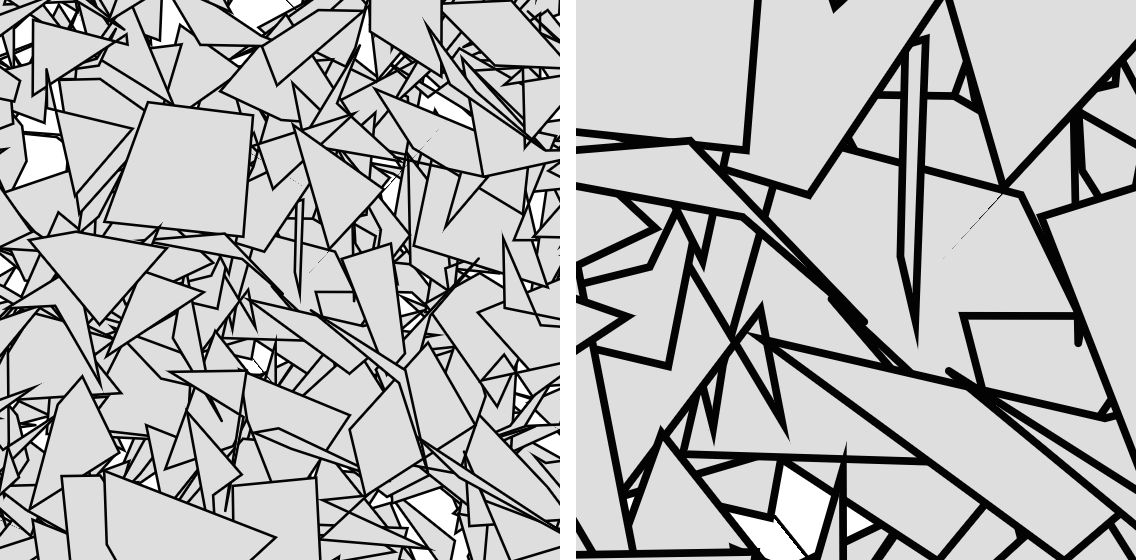
Left, the full canvas; right, a detail of the centre.
This pattern is drawn by a three.js fragment shader. Its source:

```glsl
#define CELL 0.18          // spacing of the scatter grid
#define LAYERS 6           // shards per grid cell
#define CORE 0.052         // offset of each corner before jitter
#define JITTER 0.108       // random shift of each corner
#define HALF_STROKE 0.0023 // half the outline width
#define MITER_LIMIT 8.0    // longest pointed join, in half strokes
#define PAPER vec3(1.0)
#define SHARD vec3(0.87)
#define INK vec3(0.01)

varying vec2 vUv;

vec2 hash2(vec3 p) {
  vec3 q = fract(p * vec3(0.1031, 0.1030, 0.0973) + 0.37);
  q += dot(q, q.yzx + 33.33);
  return fract((q.xx + q.yz) * q.zy);
}

float cross2(vec2 a, vec2 b) {
  return a.x * b.y - a.y * b.x;
}

// Corner i of a shard, jittered enough to give spikes and crossings
vec2 corner(vec2 cell, float layer, float i) {
  float k = mod(i, 4.0);
  vec2 side = vec2(k < 0.5 || k > 2.5 ? 1.0 : -1.0, k < 1.5 ? 1.0 : -1.0);
  vec2 shift = hash2(vec3(cell + 17.0, layer * 7.0 + k + 3.0)) * 2.0 - 1.0;
  return side * CORE + shift * JITTER;
}

float segmentDistance(vec2 p, vec2 a, vec2 b) {
  vec2 e = b - a;
  float t = clamp(dot(p - a, e) / max(dot(e, e), 1e-8), 0.0, 1.0);
  return length(p - a - e * t);
}

// Distance to a pointed join at v, between directions a (in) and b (out)
float miterDistance(vec2 p, vec2 v, vec2 a, vec2 b) {
  vec2 q = p - v;
  float sinHalf = sqrt(max(0.5 + 0.5 * dot(a, b), 0.0));
  sinHalf = sqrt(max(1.0 - (1.0 - sinHalf * sinHalf), 0.0));
  bool pointed = sinHalf * MITER_LIMIT > 1.0 && dot(q, a - b) > 0.0;
  return pointed ? max(abs(cross2(a, q)), abs(cross2(b, q))) : 1.0;
}

// x: distance to the outline, y: 1 inside and -1 outside
vec2 shardField(vec2 p, vec2 cell, float layer) {
  vec2 before = corner(cell, layer, 3.0);
  vec2 here = corner(cell, layer, 0.0);
  float d = 1.0;
  float inside = -1.0;
  for (int i = 0; i < 4; i++) {
    vec2 after = corner(cell, layer, float(i) + 1.0);
    vec2 e = after - here;
    d = min(d, segmentDistance(p, here, after));
    d = min(d, miterDistance(p, here, normalize(here - before), normalize(e)));
    // Even-odd crossing test
    if ((here.y > p.y) != (after.y > p.y)) {
      if (p.x < here.x + e.x * (p.y - here.y) / e.y) inside = -inside;
    }
    before = here;
    here = after;
  }
  return vec2(d, inside);
}

void main() {
  float px = max(fwidth(vUv.x), 1e-5);
  vec2 base = floor(vUv / CELL);
  vec3 color = PAPER;

  // Paint shards back to front, reversing the sweep on each layer
  for (int l = 0; l < LAYERS; l++) {
    float layer = float(l);
    float sweep = mod(layer, 2.0) < 0.5 ? 1.0 : -1.0;
    for (int j = -1; j <= 1; j++) {
      for (int i = -1; i <= 1; i++) {
        vec2 cell = base + sweep * vec2(float(i), float(j));
        vec2 center = (cell + hash2(vec3(cell + 51.0, layer * 5.0 + 61.0))) * CELL;
        vec2 field = shardField(vUv - center, cell, layer);
        if (field.y > 0.0) color = SHARD;
        float stroke = clamp((HALF_STROKE - field.x) / px + 0.5, 0.0, 1.0);
        color = mix(color, INK, stroke);
      }
    }
  }

  gl_FragColor = vec4(color, 1.0);
}
```
